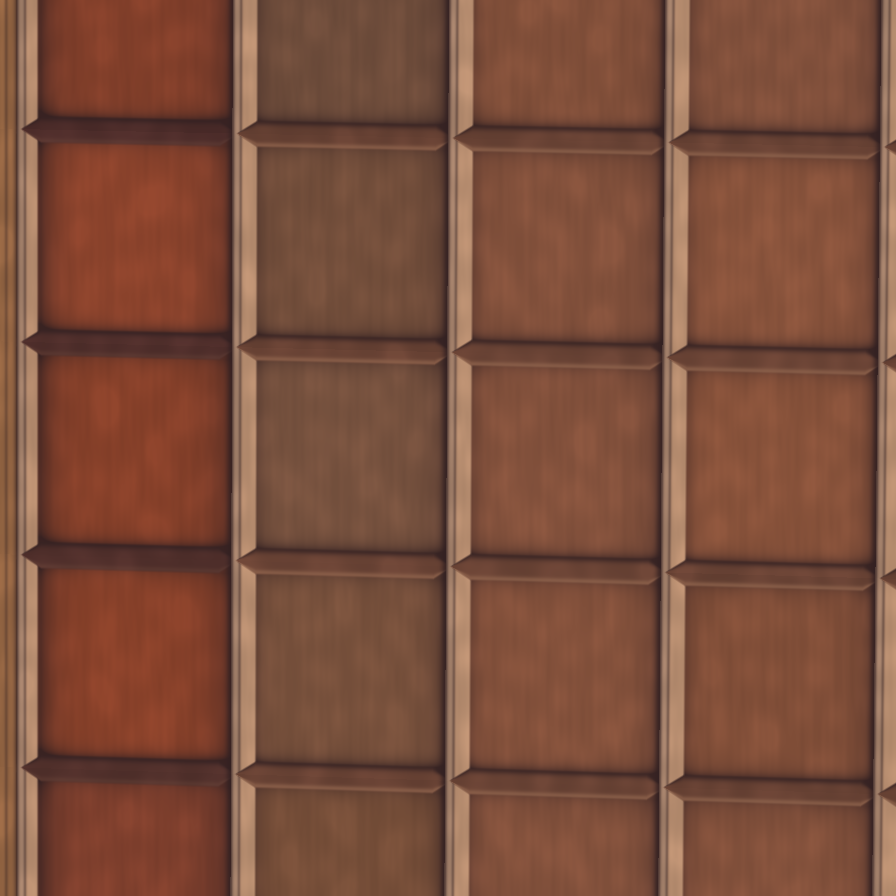
Give the GLSL for this texture, as a Shadertoy shader.

```glsl
// Wooden compartment rack: reddish brown panels framed by pale uprights and mitred dark rails.

const vec2  PITCH      = vec2(0.2413, 0.2375);  // column and row spacing
const vec2  ORIGIN     = vec2(0.0185, 0.144);   // first upright, first rail (from the top)
const float COL_TAPER  = -0.0026;               // column spacing change down the canvas
const float RAIL_SLOPE = 0.005;                 // rail drop per column
const float ROW_SPREAD = 0.0008;                // row spacing gain per column
const float BAR_WIDTH  = 0.0275;
const float MITRE_TIP  = 0.005;                 // where the rail point meets the upright
const float GROOVE     = 0.0095;                // groove offset inside an upright
const float RAIL_HALF  = 0.0145;
const float SOFTNESS   = 0.0018;

const vec3 PANEL_RED   = vec3(0.535, 0.260, 0.175);
const vec3 PANEL_UMBER = vec3(0.465, 0.315, 0.235);
const vec3 PANEL_BROWN = vec3(0.525, 0.320, 0.230);
const vec3 RAIL        = vec3(0.410, 0.260, 0.205);
const vec3 RAIL_DARK   = vec3(0.290, 0.165, 0.160);
const vec3 RAIL_LIP    = vec3(0.560, 0.390, 0.300);
const vec3 BAR_SIDE    = vec3(0.660, 0.520, 0.430);
const vec3 BAR_FACE    = vec3(0.740, 0.570, 0.450);
const vec3 FRAME       = vec3(0.600, 0.410, 0.270);
const vec3 SHADOW      = vec3(0.195, 0.125, 0.130);

vec2 hash2(vec2 p) {
    vec3 q = fract(p.xyx * vec3(0.1031, 0.1030, 0.0973));
    q += dot(q, q.yzx + 33.33);
    return fract((q.xx + q.yz) * q.zy);
}

// Soft cellular noise, roughly 0 to 1.
float cellular(vec2 p) {
    vec2 id = floor(p), f = fract(p);
    float sum = 0.0;
    for (int j = -1; j <= 1; j++)
    for (int i = -1; i <= 1; i++) {
        vec2 o = vec2(i, j);
        vec2 d = o + hash2(id + o) - f;
        sum += exp(-6.0 * dot(d, d));
    }
    return clamp(sum * 0.8, 0.0, 1.0);
}

// Vertical wood streaks from layered sines, centred on zero.
float grain(vec2 p, float seed) {
    float warp = 2.0 * cellular(p * vec2(30.0, 9.0) + seed);
    float s = sin(p.x * 310.0 + warp + seed)
            + 0.7 * sin(p.x * 523.0 - 1.7 * warp + p.y * 9.0)
            + 0.5 * sin(p.x * 811.0 + 2.3 * warp - p.y * 14.0);
    return s * 0.45;
}

float step01(float edge, float x) {
    float w = max(SOFTNESS, 1.0 / iResolution.y);
    return smoothstep(edge - w, edge + w, x);
}

float line(float x, float centre, float width) {
    float d = (x - centre) / width;
    return exp(-d * d);
}

void mainImage(out vec4 fragColor, in vec2 fragCoord) {
    vec2 p = fragCoord / iResolution.xy;
    p.y = 1.0 - p.y;

    // Slightly skewed grid coordinates
    float colPitch = PITCH.x + COL_TAPER * p.y;
    float c = (p.x - ORIGIN.x) / colPitch;
    float rowPitch = PITCH.y + ROW_SPREAD * c;
    float r = (p.y - ORIGIN.y - RAIL_SLOPE * c) / rowPitch;
    vec2 cell = vec2(floor(c), floor(r));
    float a = fract(c) * colPitch;                // distance right of the upright's left edge
    float b = (r - floor(r + 0.5)) * rowPitch;    // signed distance below the nearest rail
    vec2 rnd = hash2(cell + 17.0);
    float firstCol = 1.0 - step(0.5, abs(cell.x));
    float streak = grain(p, rnd.x * 6.0);
    float mottle = cellular(p * vec2(34.0, 22.0)) - 0.5;

    // Panel tint, grain and wear
    vec3 panel = mix(PANEL_BROWN, PANEL_UMBER, 1.0 - step(0.5, abs(cell.x - 1.0)));
    panel = mix(panel, PANEL_RED, firstCol);
    panel *= 0.96 + 0.08 * rnd.y + 0.025 * streak + 0.09 * mottle;
    panel += vec3(0.014, 0.0, -0.010) * (2.0 * rnd.x - 1.0);

    // Recess shadows along the four edges
    float spread = 1.0 + 0.6 * firstCol;
    float right = colPitch - a, left = max(a - BAR_WIDTH, 0.0);
    float edge = max(abs(b) - RAIL_HALF, 0.0);
    float shade = 0.55 * exp(-right / (0.013 * spread))
                + (0.35 + 0.3 * firstCol) * exp(-left / (0.009 * spread))
                + (b < 0.0 ? 0.65 * exp(-edge / 0.007) : 0.28 * exp(-edge / 0.010));
    vec3 col = mix(panel, SHADOW, min(shade, 0.92));

    // Rail: shadowed top, plain face, pale lower lip, pointed ends
    float halfH = RAIL_HALF * clamp((a - MITRE_TIP) / (BAR_WIDTH - MITRE_TIP), 0.0, 1.0)
                * mix(0.35, 1.0, clamp(right / 0.014, 0.0, 1.0));
    float t = b / max(halfH, 0.001);
    vec3 rail = mix(RAIL, RAIL_DARK, firstCol * (0.9 - 0.2 * clamp(r / 3.0, 0.0, 1.0)));
    rail *= 1.0 + 0.12 * mottle + 0.08 * (rnd.y - 0.5);
    rail = mix(rail, SHADOW, 0.75 * line(t, -1.0, 0.35));
    rail = mix(rail, RAIL_LIP, (0.7 - 0.55 * firstCol) * line(t, 0.85, 0.22));
    float railMask = step01(0.0, halfH - abs(b));

    // Upright: two pale faces split by a groove
    vec3 bar = mix(BAR_SIDE, BAR_FACE, step01(GROOVE, a));
    bar *= 0.98 + 0.10 * mottle + 0.02 * streak;
    bar = mix(bar, SHADOW, 0.42 * line(a, GROOVE, 0.0018) + 0.7 * line(a, 0.0, 0.0025));
    col = mix(col, bar, 1.0 - step01(BAR_WIDTH - 0.004 * firstCol, a));
    col = mix(col, rail, railMask * step01(MITRE_TIP, a));
    col = mix(col, SHADOW, 0.8 * (line(right, 0.0, 0.005)));

    // Outer frame at the left border
    vec3 frame = FRAME * (0.98 + 0.10 * mottle + 0.03 * streak);
    frame = mix(frame, SHADOW, 0.35 * line(p.x, 0.007, 0.002) + 0.45 * line(c, 0.0, 0.014));
    col = mix(frame, col, step01(0.0, c * colPitch));

    fragColor = vec4(clamp(col, 0.0, 1.0), 1.0);
}
```
